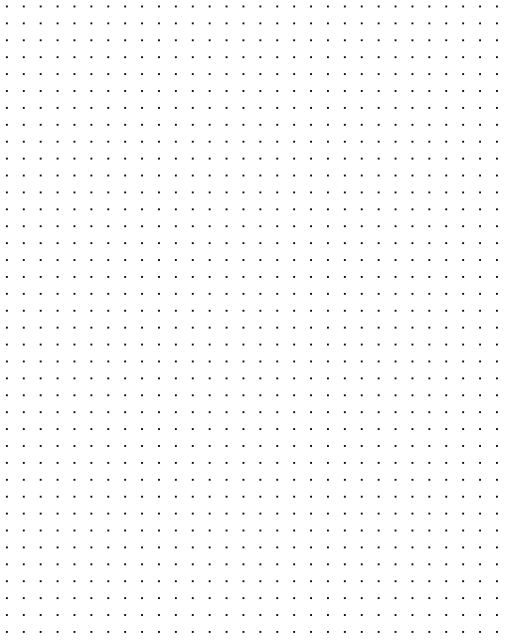
This pattern is drawn by a Shadertoy shader. Its source:

```glsl
// Dot grid paper: small black square dots, 30 across and 38 down, on white.

// Share of a pixel-wide span, centred at x, that a dot of the given half width covers.
vec2 spanCoverage(vec2 x, vec2 halfWidth, vec2 pixel) {
    vec2 low = max(x - 0.5 * pixel, -halfWidth);
    vec2 high = min(x + 0.5 * pixel, halfWidth);
    return clamp((high - low) / pixel, 0.0, 1.0);
}

void mainImage(out vec4 fragColor, in vec2 fragCoord) {
    // Grid coordinates from the top left, one unit per dot pitch
    vec2 pitches = vec2(30.18, 37.86);
    vec2 uv = fragCoord / iResolution.xy;
    vec2 grid = vec2(uv.x, 1.0 - uv.y) * pitches - vec2(0.407, 0.383);

    // Offset from the nearest dot centre
    vec2 offset = grid - floor(grid + 0.5);

    // Area coverage keeps the tiny squares even at any size
    vec2 coverage = spanCoverage(offset, vec2(0.056), pitches / iResolution.xy);
    float ink = coverage.x * coverage.y;

    fragColor = vec4(mix(vec3(1.0), vec3(0.04), ink), 1.0);
}
```
